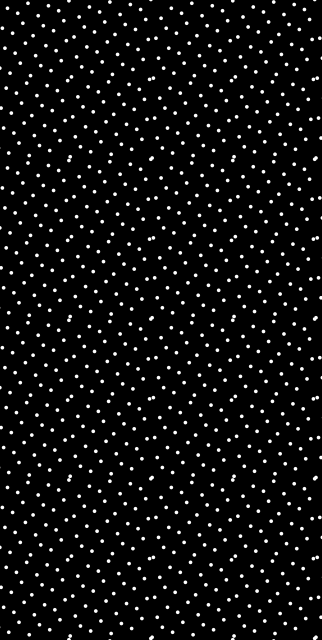
This pattern is drawn by a WebGL 2 fragment shader. Its source:

```glsl
#version 300 es
precision highp float;

uniform vec2 u_resolution;
out vec4 outColor;

const vec3 BACKGROUND = vec3(0.0);
const vec3 DOT_COLOR = vec3(1.0);
const vec2 CELL_SIZE = vec2(0.032, 0.0312);
const vec2 GRID_ORIGIN = vec2(0.2537, 0.5191);
const float DOT_RADIUS = 0.00283;

// Mirrors the low three bits of an index around the binary point: 0 to 7/8.
float bitReverse(float index) {
    float rest = mod(index, 8.0);
    float weight = 0.5;
    float value = 0.0;
    for (int bit = 0; bit < 3; bit++) {
        value += weight * mod(rest, 2.0);
        rest = floor(rest * 0.5);
        weight *= 0.5;
    }
    return value;
}

// Each row slides its dots sideways, each column lifts them.
vec2 dotOffset(vec2 cell) {
    return 0.5 * vec2(bitReverse(cell.y), bitReverse(cell.x));
}

// Distance to the nearest dot center, in units of canvas height.
float nearestDot(vec2 gridPos, vec2 cellSize) {
    vec2 baseCell = floor(gridPos);
    float nearest = 1.0;
    for (int y = -1; y <= 1; y++) {
        for (int x = -1; x <= 1; x++) {
            vec2 cell = baseCell + vec2(x, y);
            vec2 toDot = gridPos - cell - dotOffset(cell);
            nearest = min(nearest, length(toDot * cellSize));
        }
    }
    return nearest;
}

float disc(float dist, float radius, float softness) {
    return 1.0 - smoothstep(radius - softness, radius + softness, dist);
}

void main() {
    vec2 pos = gl_FragCoord.xy / u_resolution.y;
    vec2 gridPos = (pos - GRID_ORIGIN) / CELL_SIZE;

    // Two copies of the grid, half a cell apart
    float dist = min(nearestDot(gridPos, CELL_SIZE),
                     nearestDot(gridPos + 0.5, CELL_SIZE));

    float softness = 0.65 / u_resolution.y;
    float coverage = disc(dist, DOT_RADIUS, softness);
    outColor = vec4(mix(BACKGROUND, DOT_COLOR, coverage), 1.0);
}
```
